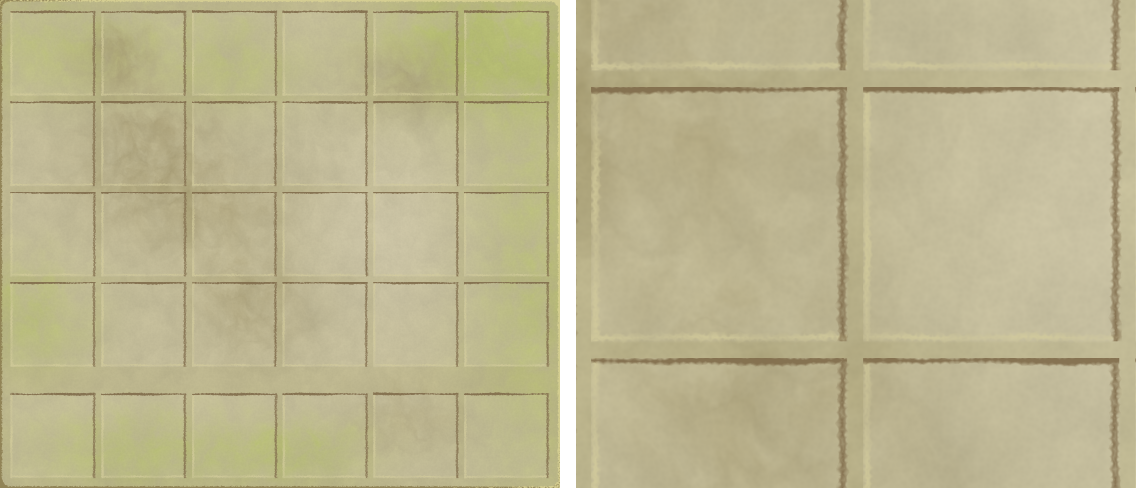
Left: the whole. Right: its middle third, enlarged.
Give the GLSL for this pattern, as a WebGL 2 fragment shader.

```glsl
#version 300 es
precision highp float;
// Weathered parchment panel: six by five bevelled slots, the last row set apart.
uniform vec2 u_resolution;
out vec4 outColor;

vec2 hash2(vec2 p) {
  vec3 q = fract(p.xyx * vec3(0.1031, 0.103, 0.0973));
  q += dot(q, q.yzx + 33.33);
  return fract((q.xx + q.yz) * q.zy);
}

// Cellular noise: distance to the nearest scattered point
float cells(vec2 p) {
  vec2 base = floor(p), f = fract(p);
  float nearest = 2.0;
  for (int y = -1; y <= 1; y++)
    for (int x = -1; x <= 1; x++) {
      vec2 g = vec2(x, y);
      nearest = min(nearest, length(g + hash2(base + g) - f));
    }
  return nearest;
}

// Layered, gently warped sines, roughly -1 to 1
float clouds(vec2 p) {
  float sum = 0.0, amp = 0.5;
  for (int i = 0; i < 5; i++) {
    p = mat2(0.8, -0.6, 0.6, 0.8) * p * 1.8 + 0.5 * sin(p.yx * 1.3 + float(i) * 2.1);
    sum += amp * sin(p.x) * sin(p.y);
    amp *= 0.65;
  }
  return sum;
}

// Soft round patch
float patchAt(vec2 p, vec2 center, vec2 radius) {
  vec2 d = (p - center) / radius;
  return exp(-dot(d, d));
}

float band(float d, float halfWidth, float soft) {
  return 1.0 - smoothstep(halfWidth - soft, halfWidth + soft, abs(d));
}

float roundedBox(vec2 p, vec2 halfSize, float radius) {
  vec2 d = abs(p) - halfSize + radius;
  return length(max(d, 0.0)) + min(max(d.x, d.y), 0.0) - radius;
}

vec3 parchment(vec2 p) {
  float broad = clouds(p * 8.0), fine = clouds(p * 30.0 + 5.0);
  vec2 w = p + 0.02 * vec2(broad, fine);
  float mottle = cells(w * 26.0) + 0.6 * cells(w * 61.0 + 9.0) - 0.72;

  // Moss gathers near the border, brown stains near the middle
  float moss = 1.0 * patchAt(w, vec2(0.86, 0.09), vec2(0.18, 0.11))
    + 0.55 * patchAt(w, vec2(0.12, 0.09), vec2(0.2, 0.09))
    + 0.5 * patchAt(w, vec2(0.42, 0.12), vec2(0.12, 0.08))
    + 0.65 * patchAt(w, vec2(0.06, 0.57), vec2(0.1, 0.1))
    + 0.65 * patchAt(w, vec2(0.24, 0.81), vec2(0.2, 0.07))
    + 0.6 * patchAt(w, vec2(0.53, 0.81), vec2(0.14, 0.06))
    + 0.6 * patchAt(w, vec2(0.96, 0.5), vec2(0.12, 0.4));
  float stain = 0.65 * patchAt(w, vec2(0.26, 0.27), vec2(0.12, 0.11))
    + 0.65 * patchAt(w, vec2(0.21, 0.11), vec2(0.06, 0.05))
    + 0.55 * patchAt(w, vec2(0.45, 0.55), vec2(0.09, 0.08))
    + 0.45 * patchAt(w, vec2(0.38, 0.38), vec2(0.15, 0.08))
    + 0.5 * patchAt(w, vec2(0.72, 0.15), vec2(0.09, 0.06))
    + 0.4 * patchAt(w, vec2(0.73, 0.75), vec2(0.09, 0.06));
  float pale = patchAt(w, vec2(0.69, 0.42), vec2(0.14, 0.16));

  vec3 color = vec3(0.763, 0.735, 0.6);
  color = mix(color, vec3(0.695, 0.73, 0.42), clamp(moss * (0.8 + 0.3 * fine - 0.5 * mottle), 0.0, 0.85));
  color = mix(color, vec3(0.63, 0.585, 0.425), clamp(stain * (0.75 + 0.3 * fine + 0.5 * mottle), 0.0, 0.75));
  color = mix(color, vec3(0.805, 0.775, 0.665), 0.6 * pale);

  // Mottling and paper grain
  float grain = cells(p * 170.0) + cells(p * 290.0) - 0.9;
  return color * (1.0 + 0.02 * broad + 0.018 * fine - 0.025 * mottle + 0.018 * grain);
}

void main() {
  vec2 p = gl_FragCoord.xy / u_resolution.x;
  float height = u_resolution.y / u_resolution.x;
  p.y = (height - p.y) * 0.871 / height; // measured down from the top
  float aa = 0.8 / u_resolution.x, soft = max(aa, 0.0015);
  float rough = cells(p * 260.0) - 0.45;
  vec3 color = parchment(p);

  // Local slot coordinates, with a wider gap above the last row
  vec2 id = clamp(floor((p - vec2(0.0182, 0.0195)) / vec2(0.162, 0.1612)), vec2(0), vec2(5, 4));
  vec2 corner = vec2(0.0182, 0.0195) + id * vec2(0.162, 0.1612);
  if (id.y > 3.5) corner.y = 0.7018;
  vec2 c = p - corner, size = vec2(0.1525, 0.1515);
  vec2 phase = hash2(id + 3.0) * 6.28;
  float slot = roundedBox(c - size * 0.5, size * 0.5, 0.001);
  color = mix(color * vec3(0.972, 0.972, 0.935), color, 1.0 - smoothstep(-soft, soft, slot));

  // Worn bevel: light left and bottom, dark top and right
  float inX = band(c.x - size.x * 0.5, size.x * 0.5, aa);
  float inY = band(c.y - size.y * 0.5, size.y * 0.5, aa);
  float wobble = 0.0004 * sin(c.x * 75.0 + phase.x) + 0.0003 * sin(c.y * 110.0 + phase.y);
  float wear = 0.75 + 0.25 * sin(c.x * 90.0 + c.y * 70.0 + phase.x) - 0.7 * rough;
  float left = band(c.x - 0.0026 + wobble, 0.0019 + 0.003 * rough, soft) * inY;
  float bottom = band(c.y - size.y + 0.0026 + wobble, 0.0015 + 0.003 * rough, soft) * inX;
  float thick = 0.0017 + 0.0006 * sin(c.x * 38.0 + phase.y) + 0.0015 * rough;
  float top = band(c.y - 0.0016 + wobble, thick, soft * 0.8) * inX;
  float right = band(c.x - size.x + 0.0024 + wobble, 0.002 + 0.003 * rough, soft) * inY;
  color = mix(color, vec3(0.835, 0.805, 0.61), 0.7 * clamp(wear, 0.25, 1.0) * max(left, bottom));
  color = mix(color, vec3(0.5, 0.42, 0.29), max(top * 0.9, right * clamp(0.75 - 0.6 * rough, 0.0, 1.0)));

  // Rounded rim: lit from the upper right, shaded at the lower left
  vec2 q = p - vec2(0.5, 0.4355);
  float rim = roundedBox(q, vec2(0.4965, 0.4325), 0.014) + 0.003 * rough;
  float lit = smoothstep(-0.12, 0.12, q.x - q.y + 0.25 * rough);
  vec3 rimColor = mix(vec3(0.53, 0.47, 0.29), vec3(0.86, 0.83, 0.58), lit);
  color = mix(color, rimColor, 0.8 * smoothstep(-soft, soft, rim));
  outColor = vec4(color, 1.0);
}
```
